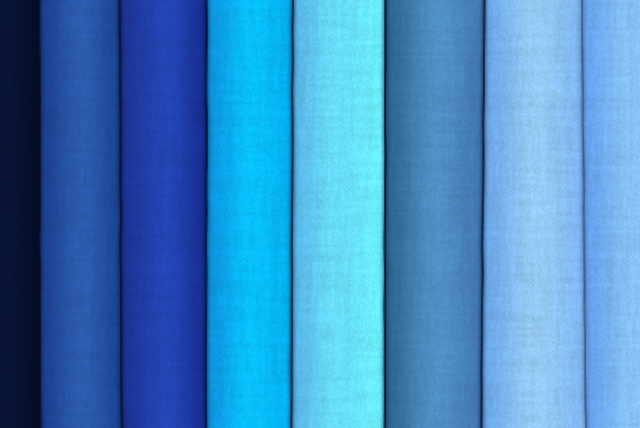
A WebGL 2 fragment shader for this texture:

```glsl
#version 300 es
precision highp float;
uniform vec2 u_resolution;
out vec4 fragColor;

#define ROLLS 8
#define THREADS 150.0
#define WEAVE_GAIN 0.035
#define GRAIN_GAIN 0.07
#define SLUB_GAIN 0.05
#define SEAM_CORE 0.0022
#define SEAM_SOFT 0.0085

// Seam positions at the bottom, and their drift towards the top
const float SEAM[9] = float[9](-0.06, 0.0625, 0.1900, 0.3220, 0.4555, 0.6010, 0.7520, 0.9150, 1.06);
const float LEAN[9] = float[9](0.0, -0.001, -0.003, 0.001, 0.002, 0.001, 0.005, -0.006, 0.0);
const float SEAM_DEPTH[9] = float[9](0.0, 0.95, 0.9, 0.88, 0.9, 0.93, 0.88, 0.5, 0.0);

// Cloth colours across each roll
const vec3 LEFT_TINT[8] = vec3[8](
  vec3(0.03, 0.06, 0.16), vec3(0.11, 0.25, 0.56), vec3(0.11, 0.20, 0.58), vec3(0.05, 0.58, 0.87),
  vec3(0.35, 0.72, 0.91), vec3(0.18, 0.40, 0.57), vec3(0.42, 0.66, 0.91), vec3(0.40, 0.64, 0.93));
const vec3 MID_TINT[8] = vec3[8](
  vec3(0.035, 0.08, 0.21), vec3(0.17, 0.36, 0.68), vec3(0.14, 0.27, 0.71), vec3(0.03, 0.75, 0.98),
  vec3(0.41, 0.87, 0.97), vec3(0.31, 0.56, 0.77), vec3(0.58, 0.79, 0.95), vec3(0.53, 0.76, 0.96));
const vec3 RIGHT_TINT[8] = vec3[8](
  vec3(0.02, 0.05, 0.15), vec3(0.11, 0.27, 0.58), vec3(0.09, 0.18, 0.57), vec3(0.02, 0.69, 0.94),
  vec3(0.42, 0.94, 0.98), vec3(0.26, 0.47, 0.70), vec3(0.50, 0.72, 0.95), vec3(0.56, 0.79, 0.97));

float hash(vec2 p) {
  p = fract(p * vec2(0.1031, 0.1137));
  p += dot(p, p.yx + 33.33);
  return fract((p.x + p.y) * p.x * 91.7);
}

float noise(vec2 p) {
  vec2 cell = floor(p), f = fract(p);
  f = f * f * (3.0 - 2.0 * f);
  return mix(mix(hash(cell), hash(cell + vec2(1, 0)), f.x),
             mix(hash(cell + vec2(0, 1)), hash(cell + vec2(1, 1)), f.x), f.y);
}

float seamAt(int i, float y) {
  return SEAM[i] + LEAN[i] * y;
}

// Three-stop gradient over the rounded face of a roll
vec3 rollColour(int i, float t) {
  vec3 nearSide = mix(LEFT_TINT[i], MID_TINT[i], smoothstep(0.0, 0.52, t));
  return mix(nearSide, RIGHT_TINT[i], smoothstep(0.55, 1.0, t));
}

// Crossed threads with uneven grain and longer slubs
float cloth(vec2 p) {
  vec2 q = p * THREADS;
  float weave = sin(q.x * 6.2832 + 0.6 * noise(q * 0.2)) * cos(q.y * 4.2);
  float grain = noise(q * vec2(1.7, 1.3)) - 0.5;
  float slub = noise(q * vec2(0.9, 0.09)) + noise(q * vec2(0.07, 0.8) + 40.0) - 1.0;
  return WEAVE_GAIN * weave + GRAIN_GAIN * grain + SLUB_GAIN * slub;
}

void main() {
  vec2 uv = gl_FragCoord.xy / u_resolution;
  float aspect = u_resolution.x / u_resolution.y;
  float pixel = 1.0 / u_resolution.x;

  // Slight ripple in the cloth edges
  float x = uv.x + 0.0012 * (noise(vec2(uv.x * 6.0, uv.y * 14.0)) - 0.5);

  // Find the roll under this point
  int roll = 0;
  for (int i = 1; i < ROLLS; i++) {
    if (x > seamAt(i, uv.y)) roll = i;
  }
  float a = seamAt(roll, uv.y), b = seamAt(roll + 1, uv.y);
  vec3 colour = rollColour(roll, (x - a) / (b - a));

  // Woven surface
  colour *= 1.0 + cloth(vec2(uv.x * aspect, uv.y));

  // Dark creases with a soft falloff on both sides
  for (int i = 1; i < ROLLS; i++) {
    float d = abs(x - seamAt(i, uv.y));
    float core = 1.0 - smoothstep(SEAM_CORE * 0.3, SEAM_CORE + pixel, d);
    float soft = exp(-d * d / (SEAM_SOFT * SEAM_SOFT * 0.35));
    float shade = SEAM_DEPTH[i] * max(core, 0.55 * soft);
    colour = mix(colour, vec3(0.01, 0.04, 0.15) + 0.12 * colour, shade);
  }

  fragColor = vec4(clamp(colour, 0.0, 1.0), 1.0);
}
```
